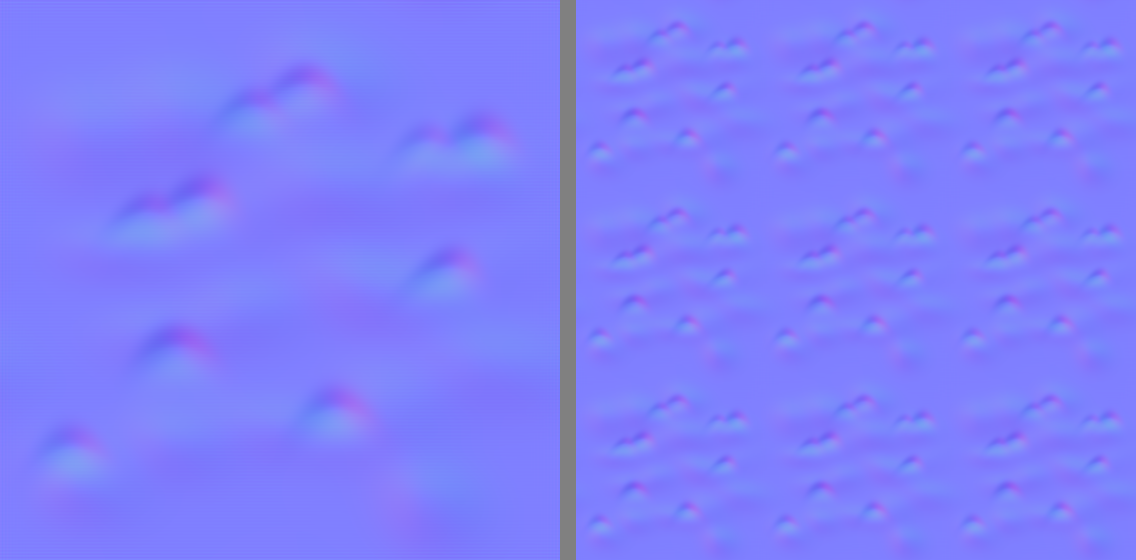
Left, the tile; right, the same tile 3 across and 3 down.
Give the GLSL for this texture map, as a Shadertoy shader.

```glsl
// Tileable tangent-space normal map: soft oval mounds, small arched dents and faint ripples.

#define MOUNDS 17            // number of broad swellings
#define DENT_GROUPS 7        // number of dents, every second one has a companion
#define MOUND_STEEPNESS 0.14 // height of a mound relative to its half width
#define DENT_DEPTH 0.0084
#define MARGIN 0.09          // flat border kept around the centres
#define RIPPLES 170.0        // whole number of ripple lines per tile
#define RIPPLE_TINT 0.008
#define EDGE_TINT 0.024
#define BLUE_FALLOFF 0.35    // loss of blue with steepness

const float TAU = 6.2831853;

// Integer hash giving three values in 0..1
vec3 hash3(int index, int seed) {
    uvec3 v = uvec3(index, seed, index + 7 * seed) * 1664525u + 1013904223u;
    v.x += v.y * v.z; v.y += v.z * v.x; v.z += v.x * v.y;
    v ^= v >> 16u;
    v.x += v.y * v.z; v.y += v.z * v.x; v.z += v.x * v.y;
    return vec3(v >> 8u) / 16777216.0;
}

// Shortest offset on the repeating tile
vec2 wrapOffset(vec2 d) {
    return fract(d + 0.5) - 0.5;
}

// Evenly scattered centre, jittered and kept inside the margin
vec2 scatter(int index, vec2 start, vec2 stride, vec2 jitter) {
    vec2 cell = fract(start + float(index) * stride);
    return mix(vec2(MARGIN), vec2(1.0 - MARGIN), cell) + (jitter - 0.5) * 0.05;
}

// Bell with its own width on each side of both axes
float bell(vec2 d, vec2 lowWidth, vec2 highWidth) {
    vec2 q = d / mix(lowWidth, highWidth, step(0.0, d));
    return exp(-0.5 * dot(q, q));
}

// Oval swelling, steeper at its left end and upper side
float mound(vec2 d, vec3 rnd) {
    d.y += (rnd.x - 0.5) * 0.5 * d.x;
    vec2 size = mix(vec2(0.065, 0.032), vec2(0.12, 0.06), rnd.yz);
    return size.y * bell(d, size * vec2(0.75, 1.05), size * vec2(1.0, 0.9)) * mix(0.5, 1.2, rnd.x);
}

// Arched hollow with a sharp upper rim and a softer lower slope
float dent(vec2 d, float size, float lean) {
    d /= size;
    d.x -= lean * d.y;
    d.y += 7.0 * d.x * d.x;
    return size * bell(d, vec2(0.034, 0.029), vec2(0.031, 0.021));
}

float height(vec2 p) {
    float h = 0.0;
    for (int i = 0; i < MOUNDS; i++) {
        vec2 centre = scatter(i, vec2(0.03, 0.06), vec2(4.0, 1.0) / float(MOUNDS), hash3(i, 3).xy);
        h += MOUND_STEEPNESS * mound(wrapOffset(p - centre), hash3(i, 11));
    }
    for (int i = 0; i < DENT_GROUPS; i++) {
        vec3 rnd = hash3(i, 23);
        vec2 centre = scatter(i, vec2(0.05, 0.1), vec2(0.3, 0.57), hash3(i, 31).xy);
        vec2 d = wrapOffset(p - centre);
        float lean = (rnd.x - 0.3) * 0.5;
        h -= DENT_DEPTH * dent(d, mix(1.0, 1.2, rnd.y), lean);
        if (i % 2 == 1) {
            vec2 shift = vec2(0.095, mix(0.0, 0.065, rnd.z));
            h -= DENT_DEPTH * 0.8 * dent(wrapOffset(d + shift), 0.95, lean);
        }
    }
    return h;
}

// Fine lines: patchy across the tile, stronger along its borders
vec2 ripples(vec2 p) {
    vec2 edge = exp(-min(p, 1.0 - p) / 0.014);
    float patches = 0.6 + 0.4 * sin(TAU * (p.x + 2.0 * p.y)) * sin(TAU * (2.0 * p.x - p.y));
    vec2 strength = EDGE_TINT * edge + vec2(0.0, RIPPLE_TINT * patches);
    float visible = smoothstep(2.0, 3.0, min(iResolution.x, iResolution.y) / RIPPLES);
    return visible * strength * sin(TAU * RIPPLES * p);
}

void mainImage(out vec4 fragColor, in vec2 fragCoord) {
    vec2 p = fragCoord / iResolution.xy;

    // Slope by central differences
    vec2 e = vec2(0.002, 0.0);
    vec2 slope = vec2(height(p + e.xy) - height(p - e.xy),
                      height(p + e.yx) - height(p - e.yx)) / (2.0 * e.x);

    // Red rises towards the right, green falls towards the top
    vec2 tilt = 0.5 * vec2(slope.x, -slope.y) / sqrt(1.0 + dot(slope, slope));
    float blue = 1.0 - BLUE_FALLOFF * length(tilt);
    fragColor = vec4(0.5 + tilt + ripples(p), blue, 1.0);
}
```
